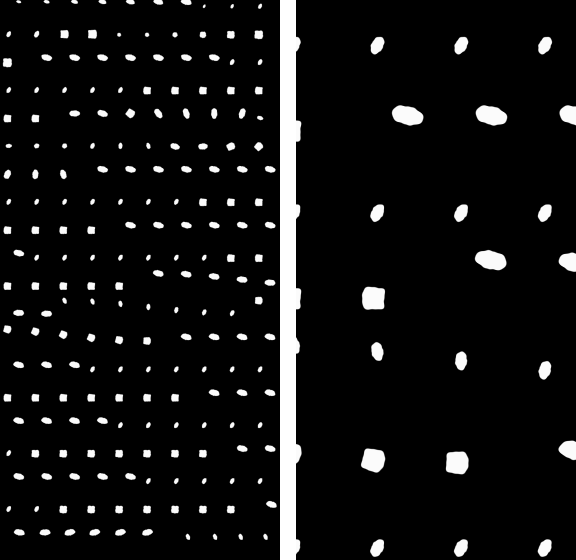
Left, the full canvas; right, a detail of the centre.
Give the GLSL for this pattern, as a Shadertoy shader.

```glsl
// Grid of small white blobs in runs of seven, cycling through three shapes, some runs growing, turning or drifting
#define CANVAS_CELLS 10.026
#define COLUMNS 10
#define ROWS 20
#define RUN_LENGTH 7
#define INK vec3(0.985)
#define DRIFT 0.222
#define WOBBLE 0.035
#define OVAL_SIZE vec2(0.190, 0.108)
#define SEED_SIZE vec2(0.112, 0.070)
#define TILE_SIZE vec2(0.132, 0.132)
#define PI 3.14159265

struct Blob { vec2 center; vec2 size; float angle; float power; };

float hash(float n) { return fract(sin(n * 12.9898) * 43758.5453); }

// Signed distance along the ray from the centre of a superellipse
float superellipse(vec2 p, vec2 size, float power) {
    vec2 q = pow(abs(p) / size, vec2(power));
    float level = max(pow(q.x + q.y, 1.0 / power), 1e-4);
    return (level - 1.0) * length(p) / level;
}

// Resting blob of each kind: 0 oval, 1 seed, 2 tile
Blob restingBlob(int kind) {
    if (kind == 0) return Blob(vec2(0.671, 0.063), OVAL_SIZE, 0.24, 2.2);
    if (kind == 1) return Blob(vec2(0.313, 0.225), SEED_SIZE, -1.08, 2.0);
    return Blob(vec2(0.266, 0.245), TILE_SIZE, 0.05, 5.0);
}

// Runs that grow from dots
void grow(inout Blob b, int kind, float t) {
    float eased = t * t * (3.0 - 2.0 * t);
    if (kind == 0) b.size *= mix(0.45, 1.0, t);
    if (kind == 1) {
        float squared = smoothstep(0.7, 0.82, t);
        b.size = mix(b.size * mix(0.6, 1.4, t), vec2(0.09 + 0.062 * t), squared);
        b.angle *= 1.0 - squared;
        b.power = mix(2.0, 6.0, squared);
    }
    if (kind == 2) {
        b.size *= mix(0.52, 1.17, eased);
        b.power = mix(2.0, 5.0, smoothstep(0.4, 0.7, t));
    }
}

// Runs that turn, rounding off near the middle
void turn(inout Blob b, int kind, float item) {
    float away = item - (kind == 0 ? 2.0 : 2.6);
    float rounding = exp(-away * away * (kind == 0 ? 3.0 : 1.0));
    if (kind == 2) b.size = vec2(0.170, 0.106);
    b.angle = kind == 0 ? 0.314 * item : 0.3 - 0.36 * item;
    b.size = mix(b.size, vec2(sqrt(b.size.x * b.size.y)), rounding);
    b.power = kind == 1 ? 2.0 : mix(2.1, 4.0, rounding);
}

// Runs that drift up or down along half a wave
void driftVertical(inout Blob b, int kind, float t) {
    float wave = cos(PI * t);
    float middle = kind == 0 ? -0.052 : (kind == 1 ? -0.235 : -0.260);
    b.center.y += middle - DRIFT * wave;
    if (kind == 0) b.angle *= 0.5 + 0.5 * wave;
    if (kind == 1) b.angle -= 0.45 + 0.45 * wave;
    if (kind == 2) { b.angle += 0.4 * sin(PI * t); b.power = 3.6; }
}

// Runs that drift sideways along half a wave
void driftSideways(inout Blob b, int kind, float t) {
    b.center.x += (kind == 0 ? -0.170 : 0.196) + DRIFT * cos(PI * t);
    b.angle = kind == 0 ? mix(0.3, -0.25, smoothstep(0.0, 0.55, t)) : 1.2;
}

// Distance to the blob that belongs to one cell
float cellDistance(vec2 p, ivec2 cell) {
    int index = cell.y * COLUMNS + cell.x;
    int run = index / RUN_LENGTH;
    int kind = run % 3;
    float item = float(index % RUN_LENGTH);
    float t = item / float(RUN_LENGTH - 1);

    Blob b = restingBlob(kind);
    if (run < 3) grow(b, kind, t);
    else if (run >= 6 && run < 9) turn(b, kind, item);
    else if (run >= 15 && run < 18) driftVertical(b, kind, t);
    else if (run >= 27) driftSideways(b, kind, t);

    vec2 q = p - vec2(cell) - b.center;
    float c = cos(b.angle), s = sin(b.angle);
    q = vec2(c * q.x + s * q.y, c * q.y - s * q.x);

    // Slightly uneven outline
    float around = atan(q.y, q.x + 1e-6);
    float phase = 2.0 * PI * hash(float(run));
    float uneven = sin(5.0 * around + phase) + 0.6 * sin(9.0 * around - phase);
    return superellipse(q, b.size * (1.0 + WOBBLE * uneven), b.power);
}

void mainImage(out vec4 fragColor, in vec2 fragCoord) {
    // Cell units, counted down from the top left
    float pixel = CANVAS_CELLS / iResolution.x;
    vec2 p = vec2(fragCoord.x, iResolution.y - fragCoord.y) * pixel;
    ivec2 home = ivec2(floor(p));

    float d = 1.0;
    for (int y = -1; y <= 1; y++)
    for (int x = -1; x <= 1; x++) {
        ivec2 cell = home + ivec2(x, y);
        if (cell.x < 0 || cell.y < 0 || cell.x >= COLUMNS || cell.y >= ROWS) continue;
        d = min(d, cellDistance(p, cell));
    }
    fragColor = vec4(INK * smoothstep(0.8 * pixel, -0.8 * pixel, d), 1.0);
}
```
